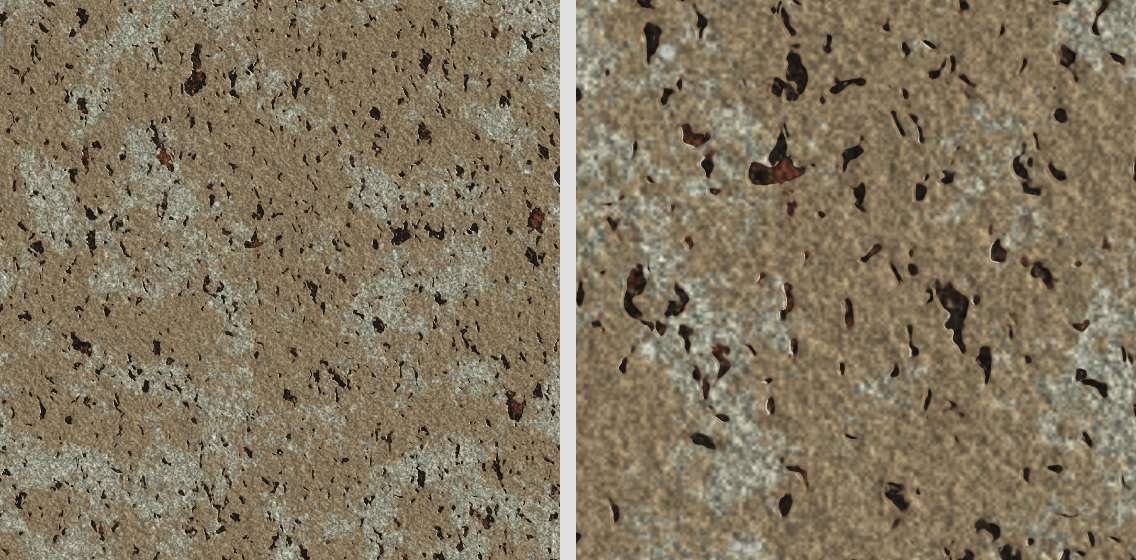
Left, the full canvas; right, a detail of the centre.
Reproduce this texture procedurally as a Shadertoy shader.

```glsl
// Weathered brown stone with pale lichen-grey patches and ragged, rust-filled vertical pits.
#define BROWN vec3(0.515, 0.452, 0.350)
#define GREY vec3(0.575, 0.575, 0.510)
#define HALO vec3(0.38, 0.28, 0.20)
#define RUST vec3(0.36, 0.19, 0.13)
#define SHADOW vec3(0.100, 0.085, 0.070)
#define CHIP vec3(0.82, 0.84, 0.81)
#define GRAIN 0.30
#define RELIEF 0.0019
#define PIT_DEPTH 0.0022
#define LIGHT_STEP 0.002
#define LIGHT_DIR vec2(0.93, 0.37)

float hash(vec2 p) {
    vec3 q = fract(p.xyx * 0.1031);
    q += dot(q, q.yzx + 33.33);
    return fract((q.x + q.y) * q.z);
}

float noise(vec2 p) {
    vec2 i = floor(p), f = fract(p);
    f = f * f * (3.0 - 2.0 * f);
    return mix(mix(hash(i), hash(i + vec2(1, 0)), f.x),
               mix(hash(i + vec2(0, 1)), hash(i + vec2(1, 1)), f.x), f.y);
}

float fbm(vec2 p) {
    float sum = 0.0, amp = 0.5;
    for (int i = 0; i < 5; i++) {
        sum += amp * noise(p);
        p = mat2(1.6, 1.2, -1.2, 1.6) * p + 17.3;
        amp *= 0.62;
    }
    return sum;
}

// Depth inside scattered tilted ellipses, in canvas units; negative outside.
float pits(vec2 p, float cells, float share, vec2 size) {
    vec2 home = floor(p * cells);
    float depth = -1.0;
    for (int y = -1; y <= 1; y++)
    for (int x = -1; x <= 1; x++) {
        vec2 id = home + vec2(x, y);
        vec2 seed = id + cells * 3.0;
        if (hash(seed) > share) continue;
        vec2 centre = (id + vec2(hash(seed + 41.7), hash(seed + 83.1))) / cells;
        vec2 q = p - centre;
        q.x += q.y * (hash(seed + 12.9) - 0.35) * 0.7;
        vec2 r = size * mix(vec2(0.6, 0.45), vec2(1.3, 1.5),
                            vec2(hash(seed + 5.3), hash(seed + 29.4)));
        depth = max(depth, (1.0 - length(q / r)) * r.x);
    }
    return depth;
}

// Returns depth of all pits in x and of the large ones alone in y.
vec2 pitDepth(vec2 p) {
    float chipping = 0.0045 * (noise(p * 125.0 + 13.0) - 0.5)
                   + 0.0030 * (noise(p * 250.0 + 37.0) - 0.5);
    p += 0.012 * (vec2(noise(p * 60.0), noise(p * 60.0 + 31.0)) - 0.5);
    p += 0.006 * (vec2(noise(p * 150.0), noise(p * 150.0 + 57.0)) - 0.5);
    float tiny = pits(p, 47.0, 0.35, vec2(0.0028, 0.0040));
    float small = pits(p, 29.0, 0.52, vec2(0.0042, 0.0078));
    float medium = pits(p, 13.0, 0.48, vec2(0.0070, 0.0160));
    float large = pits(p, 5.0, 0.42, vec2(0.0150, 0.0230)) + 1.5 * chipping;
    return vec2(max(max(tiny, max(small, medium)) + chipping, large), large);
}

float height(vec2 p, float depth) {
    float bumps = noise(p * 75.0) + noise(p * 150.0 + 9.0) + 0.6 * noise(p * 290.0);
    return RELIEF * bumps - clamp(depth, 0.0, PIT_DEPTH);
}

void mainImage(out vec4 fragColor, in vec2 fragCoord) {
    vec2 p = fragCoord / iResolution.y;

    // Slope towards the light
    vec2 toLight = p + LIGHT_DIR * LIGHT_STEP;
    vec2 depth = pitDepth(p);
    float slope = (height(p, depth.x) - height(toLight, pitDepth(toLight).x)) / LIGHT_STEP;

    // Brown ground with broken grey patches
    float patches = fbm(p * 12.0) + 0.22 * (noise(p * 110.0) - 0.5)
                  + 0.20 * (noise(p * 230.0) - 0.5);
    float greyness = smoothstep(0.60, 0.84, patches);
    vec3 colour = mix(BROWN, GREY, greyness);

    // Sandy grain and relief shading
    float grain = noise(p * 330.0 + 3.0) + noise(p * 510.0 + 71.0) - 1.0;
    colour *= 1.0 + GRAIN * grain * (1.0 + 0.4 * greyness);
    colour *= 1.0 + 0.50 * clamp(slope, -1.1, 0.5);

    // Stained rims and shadowed pits holding rust
    colour = mix(colour, HALO, 0.45 * smoothstep(-0.0025, 0.0008, depth.x));
    float rusty = max(0.8 * smoothstep(0.56, 0.70, noise(p * 14.0 + 5.0)),
                      smoothstep(0.0, 0.003, depth.y));
    rusty *= smoothstep(0.40, 0.75, 0.6 * noise(p * 90.0 + 23.0) + 0.4 * noise(p * 240.0));
    vec3 inside = mix(SHADOW, RUST, rusty) * (1.0 + 0.7 * grain);
    float shade = smoothstep(0.0, 0.0018, depth.x) * smoothstep(0.60, 0.0, slope);
    colour = mix(colour, inside, 0.95 * shade);

    // Bright chips on lit walls and in the palest patches
    float chip = smoothstep(0.30, 0.75, slope) * smoothstep(-0.0005, 0.001, depth.x);
    chip *= smoothstep(0.50, 0.65, noise(p * 26.0 + 47.0));
    float fleck = smoothstep(0.78, 0.95, noise(p * 85.0 + 19.0)) * greyness;
    fleck *= smoothstep(0.35, 0.65, noise(p * 240.0 + 61.0)) * (1.0 - shade);
    colour = mix(colour, CHIP, max(0.85 * chip, 0.75 * fleck));

    fragColor = vec4(clamp(colour, 0.0, 1.0), 1.0);
}
```
